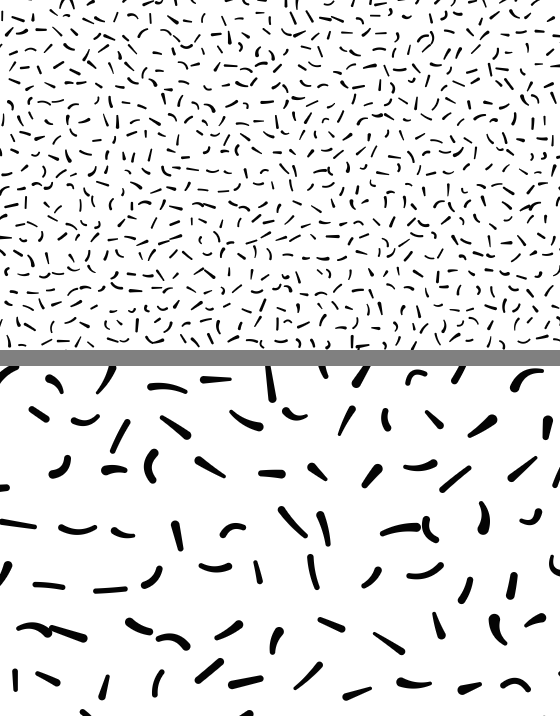
Top, the full canvas; bottom, a detail of the centre.
Write a Shadertoy shader that draws this pattern.

```glsl
#define ROWS 20.5          // stroke cells per canvas height
#define JITTER 0.52        // spread of stroke centres inside a cell
#define HALF_MIN 0.16      // half length of the shortest stroke
#define HALF_MAX 0.35      // half length of the longest stroke
#define RADIUS 0.065       // mean half width
#define TAPER 0.30         // difference between thick and thin end
#define MAX_BEND 0.13      // sag of the most curved stroke
#define LEVEL_BIAS 0.13    // preference for flat directions
#define INK vec3(0.015)
#define PAPER vec3(1.0)

const float TAU = 6.2831853;

vec4 hash4(vec2 cell) {
    vec4 q = fract(cell.xyxy * vec4(0.1031, 0.1030, 0.0973, 0.1099));
    q += dot(q, q.wzxy + 33.33);
    return fract((q.xxyz + q.yzzw) * q.zywx);
}

// Distance to a bent, tapered brush stroke lying along x
float strokeDistance(vec2 p, float halfLength, float bend, float radius, float taper) {
    float t = clamp(p.x / halfLength, -1.0, 1.0);
    vec2 offset = vec2(0.0);
    for (int i = 0; i < 3; i++) {
        offset = p - vec2(t * halfLength, bend * (t * t - 0.4));
        vec2 tangent = vec2(halfLength, 2.0 * bend * t);
        t = clamp(t + dot(offset, tangent) / dot(tangent, tangent), -1.0, 1.0);
    }
    offset = p - vec2(t * halfLength, bend * (t * t - 0.4));
    return length(offset) - radius * (1.0 + taper * t);
}

// Distance to the stroke that belongs to one cell
float cellStroke(vec2 p, vec2 cell) {
    vec4 place = hash4(cell + 17.0);
    vec4 shape = hash4(cell + 91.0);
    p -= 0.5 + JITTER * (place.xy - 0.5);

    float angle = TAU * place.z;
    angle -= LEVEL_BIAS * sin(2.0 * angle);
    float c = cos(angle), s = sin(angle);
    p = vec2(c * p.x + s * p.y, c * p.y - s * p.x);

    // Most strokes are nearly straight, a few are strongly curved
    float curl = 2.0 * shape.x - 1.0;
    float bend = MAX_BEND * curl * curl * curl;
    float halfLength = mix(HALF_MIN, HALF_MAX, shape.y);
    float radius = RADIUS * mix(0.76, 1.24, shape.z);
    return strokeDistance(p, halfLength, bend, radius, TAPER * shape.w * 1.5);
}

void mainImage(out vec4 fragColor, in vec2 fragCoord) {
    vec2 p = fragCoord / iResolution.y * ROWS;
    float pixel = ROWS / iResolution.y;
    float row = floor(p.y);
    float d = 10.0;

    // Nearest stroke among neighbouring cells, rows staggered
    for (int j = -1; j <= 1; j++) {
        float y = row + float(j);
        float shift = 0.5 * mod(y, 2.0);
        float column = floor(p.x - shift);
        for (int i = -1; i <= 1; i++) {
            vec2 cell = vec2(column + float(i), y);
            d = min(d, cellStroke(p - cell - vec2(shift, 0.0), cell));
        }
    }

    float coverage = clamp(0.5 - d / pixel, 0.0, 1.0);
    fragColor = vec4(mix(PAPER, INK, coverage), 1.0);
}
```
